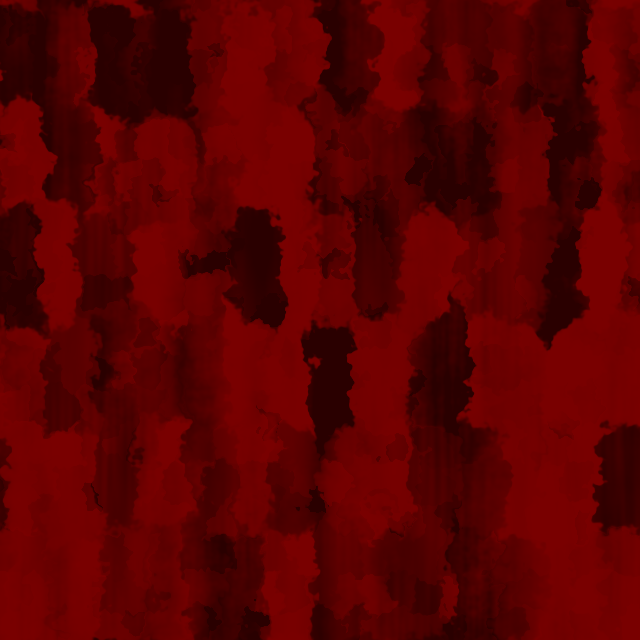
Reproduce this texture procedurally as a WebGL 2 fragment shader.

```glsl
#version 300 es
precision highp float;

#define TUFT_GRID vec2(14.0, 6.0)
#define CLUMP_GRID vec2(25.0, 17.0)
#define SPECK_GRID vec2(31.0, 27.0)
#define EDGE_SHARPNESS 38.0
#define RAGGEDNESS 1.0
#define SIDE_SHADE 0.4
#define BAND_SHADE 0.24
#define STREAK_SHADE 0.05
#define TONE_FALLOFF 1.9
#define BRIGHT_RED 0.475
#define DARK_RED 0.165

uniform vec2 u_resolution;
out vec4 fragColor;

vec3 hash3(vec2 cell) {
    vec3 h = fract(cell.xyx * vec3(0.1031, 0.1030, 0.0973));
    h += dot(h, h.yxz + 33.33);
    return fract((h.xxy + h.yzz) * h.zyx);
}

float cornerSlope(vec2 corner, vec2 offset) {
    float angle = 6.28318 * hash3(corner + 71.0).x;
    return dot(vec2(cos(angle), sin(angle)), offset);
}

float gradientNoise(vec2 p) {
    vec2 i = floor(p), f = p - i;
    vec2 u = f * f * f * (f * (f * 6.0 - 15.0) + 10.0);
    vec2 e = vec2(1.0, 0.0);
    float low = mix(cornerSlope(i, f), cornerSlope(i + e, f - e), u.x);
    float high = mix(cornerSlope(i + e.yx, f - e.yx), cornerSlope(i + 1.0, f - 1.0), u.x);
    return mix(low, high, u.y);
}

// Ragged displacement, from broad lobes down to small notches
vec2 raggedOffset(vec2 p) {
    vec2 offset = vec2(0.0);
    float frequency = 22.0, amplitude = 0.024;
    for (int octave = 0; octave < 3; octave++) {
        vec2 q = p * frequency + float(octave) * 17.3;
        offset += amplitude * vec2(gradientNoise(q), gradientNoise(q + 43.7));
        frequency *= 2.3;
        amplitude *= 0.6;
    }
    return offset * RAGGEDNESS;
}

// Darkness of jittered, blocky cells, blended narrowly at their borders
float cellDarkness(vec2 p, vec2 grid, float seed, float sideShade) {
    vec2 q = p * grid, base = floor(q);
    float total = 0.0, weights = 0.0;
    for (int y = -1; y <= 1; y++) {
        for (int x = -1; x <= 1; x++) {
            vec2 cell = base + vec2(x, y);
            vec3 h = hash3(cell + seed);
            vec3 k = hash3(cell + seed + 131.0);
            vec2 center = cell + 0.5 + (h.xy - 0.5) * vec2(0.75, 0.25);
            vec2 d = q - center;
            float distanceToCell = pow(dot(d * d, d * d), 0.25);
            float weight = exp(-EDGE_SHARPNESS * distanceToCell);
            total += weight * (h.z + sideShade * (k.x - 0.5) * 2.0 * d.x);
            weights += weight;
        }
    }
    return total / max(weights, 1e-30);
}

void main() {
    vec2 p = gl_FragCoord.xy / u_resolution.y;
    vec2 ragged = p + raggedOffset(p);

    // Long tufts in rows, shaded across their width
    float darkness = cellDarkness(ragged, TUFT_GRID, 11.0, SIDE_SHADE);
    darkness += BAND_SHADE * gradientNoise(p * vec2(23.0, 4.0) + 5.0);

    // Smaller clumps lift or dim parts of the tufts
    float clump = cellDarkness(ragged + 0.31, CLUMP_GRID, 57.0, 0.2);
    darkness += 0.15 * smoothstep(0.65, 0.95, clump);
    darkness -= 0.22 * (1.0 - smoothstep(0.08, 0.25, clump)) * smoothstep(0.9, 0.6, darkness);

    // Fine vertical fibres, stronger in some places
    float fibre = gradientNoise(p * vec2(105.0, 6.0));
    float fibreArea = smoothstep(-0.2, 0.4, gradientNoise(p * vec2(9.0, 5.0) + 30.0));
    darkness += STREAK_SHADE * fibre * (0.5 + 2.0 * fibreArea);

    // Sparse dark gaps
    float speck = cellDarkness(ragged + 0.17, SPECK_GRID, 203.0, 0.0);
    darkness += 0.32 * smoothstep(0.93, 0.99, speck);

    float depth = pow(clamp(darkness, 0.0, 1.0), TONE_FALLOFF);
    fragColor = vec4(mix(BRIGHT_RED, DARK_RED, depth), 0.0, 0.0, 1.0);
}
```
